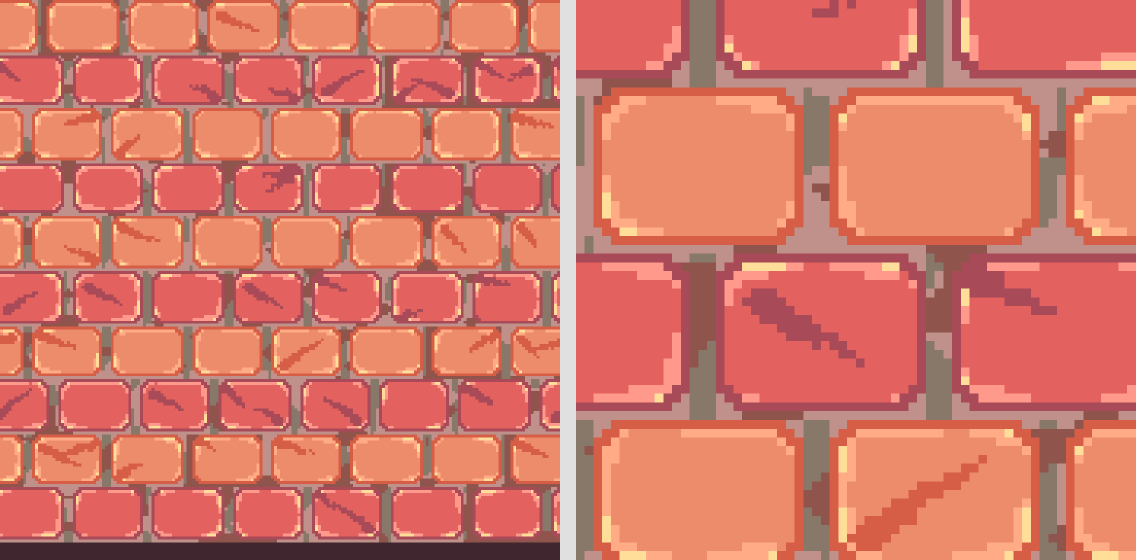
Left: the whole. Right: its middle third, enlarged.
Write a WebGL 1 fragment shader that draws this texture.

```glsl
precision highp float;
// Pixel-art brick wall: alternating orange and red courses, chipped highlights, cracks and a dark base.

uniform vec2 u_resolution;

float hash(vec2 p) {
  vec3 q = fract(p.xyx * 0.1031);
  q += dot(q, q.yzx + 33.33);
  return fract((q.x + q.y) * q.z);
}

float noise(vec2 p) {
  vec2 i = floor(p), f = fract(p);
  f = f * f * (3.0 - 2.0 * f);
  return mix(mix(hash(i), hash(i + vec2(1, 0)), f.x),
             mix(hash(i + vec2(0, 1)), hash(i + vec2(1, 1)), f.x), f.y);
}

// Light joints with grey stretches and brown shadows
vec3 mortar(vec2 cell, vec2 local, vec2 size, vec2 id) {
  vec3 color = vec3(0.75, 0.57, 0.54);
  float grey = noise(cell * vec2(0.3, 0.14) + 5.0) - 0.06 * (local.x + 2.0);
  if (local.x < 0.0 && grey > 0.42) color = vec3(0.53, 0.47, 0.41);
  bool heavy = hash(id + 71.0) > 0.8 && (local.x > -3.0 || local.y >= size.y);
  if (heavy || noise(cell * vec2(0.13, 0.2) + 40.0) > 0.74) color = vec3(0.56, 0.33, 0.30);
  return color;
}

// Up to two jagged, tapering cracks running inward from the corners
bool cracked(vec2 local, vec2 size, vec2 id) {
  bool hit = false;
  for (int i = 0; i < 2; i++) {
    vec2 seed = id + 19.0 + 37.0 * float(i);
    vec2 corner = step(0.5, vec2(hash(seed + 1.0), hash(seed + 2.0)));
    vec2 inward = 1.0 - 2.0 * corner;
    vec2 start = corner * (size - 1.0) + inward * (1.0 + 4.0 * hash(seed + 3.0));
    vec2 span = inward * vec2(6.0 + 8.0 * hash(seed + 4.0), 2.0 + 6.0 * hash(seed + 5.0));
    vec2 r = local - start;
    float k = clamp(dot(r, span) / dot(span, span), 0.0, 1.0);
    r.y += 1.6 * (hash(seed + floor(k * 5.0)) - 0.5);
    if (hash(seed) < 0.32 && length(r - span * k) < mix(1.8, 0.5, k)) hit = true;
  }
  return hit;
}

vec3 brick(vec2 local, vec2 size, vec2 id, vec2 edge) {
  bool red = mod(id.y, 2.0) > 0.5;
  vec3 fill = red ? vec3(0.89, 0.38, 0.37) : vec3(0.93, 0.55, 0.42);
  vec3 rim = red ? vec3(0.66, 0.29, 0.34) : vec3(0.84, 0.37, 0.28);
  vec3 glow = red ? vec3(1.0, 0.60, 0.55) : vec3(1.0, 0.67, 0.52);
  float depth = min(edge.x, edge.y), along = max(edge.x, edge.y);

  if (depth < 1.0 || edge.x + edge.y < 4.0 || cracked(local, size, id)) return rim;

  // Highlights spread a random length from each corner along both edges
  vec2 corner = step(size * 0.5, local);
  vec2 seed = id * 3.0 + corner * vec2(41.0, 83.0);
  float side = step(edge.x, edge.y);
  float reach = 2.0 + 9.0 * hash(seed + 7.0 * side);
  if (depth < 2.0 && along < reach) {
    float creamReach = reach * (0.25 + 0.6 * hash(seed + 13.0 + side));
    return along < creamReach ? vec3(1.0, 0.87, 0.60) : glow;
  }
  if (depth < 3.0 && along < reach * 0.6) return glow;

  // Broken light line under the top edge
  if (local.y < 2.0 && hash(id + 53.0) > 0.4 && noise(local * 0.2 + id * 9.0) > 0.4) return glow;
  return fill;
}

vec3 wall(vec2 cell) {
  if (cell.y >= 186.0) return vec3(0.25, 0.15, 0.18);
  vec2 pitch = vec2(192.0 / 7.0, 18.6);
  float row = floor((cell.y + 0.5) / pitch.y);

  // Odd courses are shifted half a brick; two courses sit out of line
  float shift = mod(row, 2.0) > 0.5 ? 21.75 : 7.75;
  if (row < 0.5) shift = 13.5;
  if (row == 7.0) shift = 17.25;
  float column = floor((cell.x + 0.5 - shift) / pitch.x);

  // Snap brick bounds to the pixel grid, leaving the joints left and below
  vec2 index = vec2(column, row), offset = vec2(shift, 0.0);
  vec2 low = ceil(offset + index * pitch - 0.5);
  vec2 high = ceil(offset + (index + 1.0) * pitch - 0.5);
  vec2 size = high - low - vec2(3.0, 1.0);
  vec2 local = cell - low - vec2(3.0, 0.0);
  vec2 id = vec2(mod(column, 7.0), row);
  vec2 edge = min(local, size - 1.0 - local);

  if (min(edge.x, edge.y) < 0.0 || edge.x + edge.y < 2.0) return mortar(cell, local, size, id);
  return brick(local, size, id, edge);
}

void main() {
  // Average four samples to smooth the borders of the 192-cell grid
  vec3 color = vec3(0.0);
  for (int i = 0; i < 4; i++) {
    vec2 jitter = vec2(mod(float(i), 2.0), floor(float(i) / 2.0)) * 0.5 - 0.25;
    vec2 uv = (gl_FragCoord.xy + jitter) / u_resolution;
    color += wall(floor(vec2(uv.x, 1.0 - uv.y) * 192.0));
  }
  gl_FragColor = vec4(color / 4.0, 1.0);
}
```
